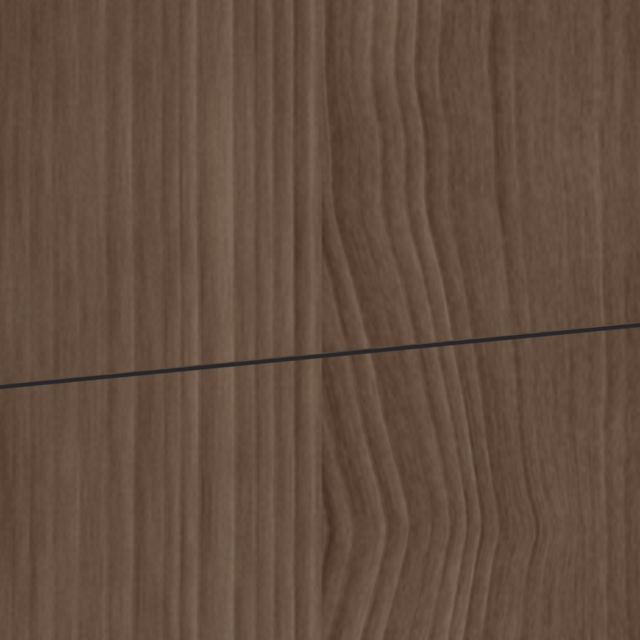
This texture is drawn by a WebGL 2 fragment shader. Its source:

```glsl
#version 300 es
precision highp float;

uniform vec2 u_resolution;
out vec4 fragColor;

// Palette
const vec3 WOOD_MID = vec3(0.390, 0.308, 0.248);
const vec3 WOOD_STEP = vec3(0.054, 0.054, 0.050);
const vec3 GROOVE_DARK = vec3(0.165, 0.150, 0.152);
const vec3 GROOVE_RIM = vec3(0.38, 0.34, 0.31);

// Layout
const float PLANK_EDGE = 0.503;
const float GROOVE_START = 0.396;
const float GROOVE_SLOPE = 0.097;
const float GROOVE_HALF_WIDTH = 0.0040;

// Grain
const float LEFT_RINGS = 27.0;
const float RIGHT_RINGS = 25.0;
const float BEND_HEIGHT = 0.17;
const float BEND_REACH = 0.14;
const float BEND_SLOPE = 0.25;
const float FIBRE_FREQ = 190.0;

float hash(vec2 cell) {
    uvec2 q = uvec2(ivec2(cell)) * uvec2(1597u, 3571u);
    uint n = q.x ^ (q.y + 7919u);
    n = (n ^ (n >> 15u)) * 73471u + 40503u;
    n = (n ^ (n >> 13u)) * 95531u;
    n ^= n >> 16u;
    return float(n & 65535u) / 65535.0;
}

float noise(vec2 p) {
    vec2 i = floor(p);
    vec2 f = fract(p);
    f = f * f * (3.0 - 2.0 * f);
    float low = mix(hash(i), hash(i + vec2(1, 0)), f.x);
    float high = mix(hash(i + vec2(0, 1)), hash(i + vec2(1, 1)), f.x);
    return mix(low, high, f.y);
}

// Noise centred on zero, in -1..1
float signedNoise(vec2 p) {
    return 2.0 * noise(p) - 1.0;
}

// Growth rings: slow brightening, then a quick fall to a dark line
float rings(float across, float freq, float seed) {
    float t = across * freq;
    t += 0.9 * noise(vec2(t * 0.6, seed));
    float cell = floor(t);
    float f = fract(t);
    float fall = smoothstep(0.84, 1.0, f);
    float strength = mix(0.35, 1.3, hash(vec2(cell, seed)));
    float base = mix(hash(vec2(cell, seed + 9.0)), hash(vec2(cell + 1.0, seed + 9.0)), fall);
    float light = f * f * (1.0 - fall);
    float dark = exp(-6.0 * f) * smoothstep(0.0, 0.1, f);
    return strength * (1.5 * light - 0.9 * dark) + 0.75 * (base - 0.5) - 0.25;
}

// Sideways shift of the curved grain, with a kink and a small swirl
float grainShift(vec2 p) {
    float d = p.y - BEND_HEIGHT;
    float s = BEND_REACH - BEND_SLOPE * sqrt(d * d + 0.0004);
    float bend = 0.5 * (s + sqrt(s * s + 0.0008));
    bend *= 1.0 - smoothstep(0.62, 1.0, p.x);
    vec2 swirl = (p - vec2(0.84, 0.175)) / vec2(0.07, 0.045);
    float wobble = 0.007 * signedNoise(p * vec2(7.0, 9.0));
    return bend + 0.018 * exp(-dot(swirl, swirl)) + wobble;
}

float fibres(float across, float y) {
    float coarse = signedNoise(vec2(across * FIBRE_FREQ * 0.5, y * 5.0));
    float fine = signedNoise(vec2(across * FIBRE_FREQ, y * 18.0 + 40.0));
    return 0.32 * coarse + 0.36 * fine;
}

float leftPlank(vec2 p) {
    float x = p.x + 0.0025 * signedNoise(vec2(p.x * 5.0, p.y * 4.0));
    float tone = rings(x, LEFT_RINGS, 3.0) * mix(0.45, 1.0, smoothstep(0.05, 0.25, x));
    float stripe = (x - 0.491) / 0.009;
    tone += 0.8 * exp(-stripe * stripe);
    tone += 0.3 * smoothstep(0.08, 0.35, x) - 0.2;
    return tone + fibres(x, p.y);
}

float rightPlank(vec2 p) {
    float x = p.x - grainShift(p);
    float tone = rings(x, RIGHT_RINGS, 17.0) * (1.0 - 0.55 * smoothstep(0.74, 0.9, p.x));
    tone -= 0.65 * exp(-abs(p.x - PLANK_EDGE) * 24.0);
    tone -= 0.5 * smoothstep(0.965, 0.99, p.x);
    tone += 0.15 * smoothstep(0.55, 0.75, p.x) - 0.15;
    // Short pores break up the curved fibres
    float pores = signedNoise(vec2(x * 170.0, p.y * 75.0 + 11.0));
    return tone + 0.85 * fibres(x, p.y) + 0.32 * pores;
}

void main() {
    vec2 p = gl_FragCoord.xy / u_resolution;
    float pixel = 1.0 / u_resolution.y;

    // Two planks with shared blotches and speckle
    float side = smoothstep(-0.002, 0.002, p.x - PLANK_EDGE);
    float tone = mix(leftPlank(p), rightPlank(p), side);
    tone += 0.35 * signedNoise(p * vec2(9.0, 4.0) + 20.0);
    tone += 0.24 * signedNoise(p * vec2(230.0, 150.0));
    vec3 color = WOOD_MID + WOOD_STEP * clamp(tone, -2.2, 1.8);

    // Slanted groove with a pale upper rim
    float d = (p.y - GROOVE_START - GROOVE_SLOPE * p.x) * inversesqrt(1.0 + GROOVE_SLOPE * GROOVE_SLOPE);
    float soft = max(pixel, 0.0016);
    float groove = 1.0 - smoothstep(-soft, soft, abs(d) - GROOVE_HALF_WIDTH);
    float rim = smoothstep(0.0008, 0.0036, d) * (0.55 + 0.35 * noise(vec2(p.x * 60.0, 5.0)));
    color = mix(color, mix(GROOVE_DARK, GROOVE_RIM, rim), groove);

    fragColor = vec4(color, 1.0);
}
```
